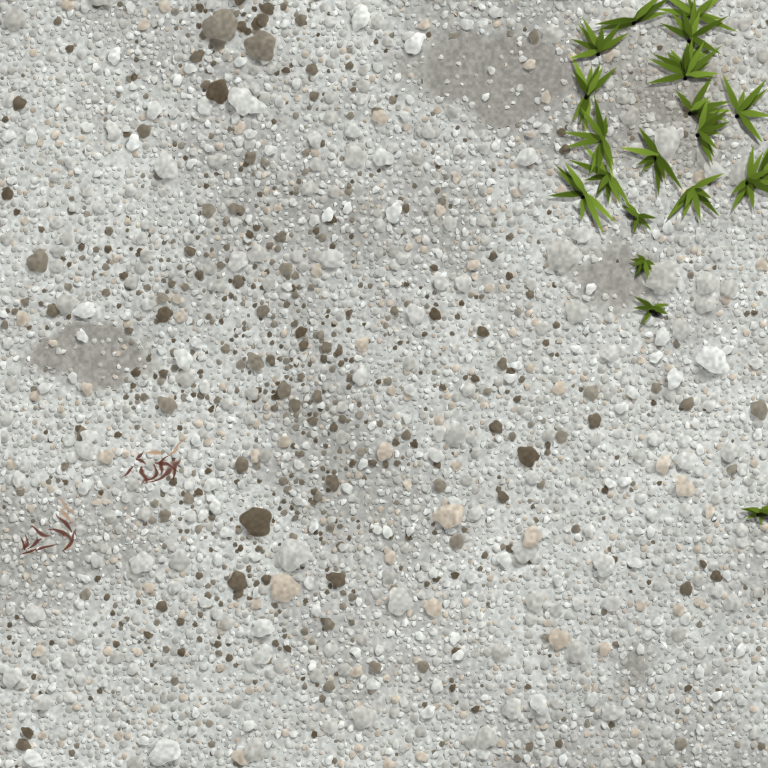
Give the GLSL for this texture, as a three.js fragment shader.

```glsl
// Pale sandy gravel with scattered damp pebbles, red-brown twigs and a tuft of grass.
varying vec2 vUv;

const float EDGE = 0.0014;
const vec2 LIGHT = vec2(0.45, 0.89);
const vec3 SAND_PALE = vec3(0.80, 0.81, 0.79);
const vec3 SAND_GREY = vec3(0.66, 0.66, 0.64);
const vec3 SILT = vec3(0.58, 0.57, 0.54);
const vec3 STONE_PALE = vec3(0.87, 0.88, 0.86);
const vec3 STONE_GREY = vec3(0.70, 0.70, 0.67);
const vec3 STONE_TAN = vec3(0.76, 0.70, 0.62);
const vec3 DAMP_LIGHT = vec3(0.58, 0.56, 0.51);
const vec3 DAMP_DARK = vec3(0.37, 0.33, 0.27);
const vec3 SOIL = vec3(0.42, 0.38, 0.31);
const vec3 TWIG_RED = vec3(0.36, 0.21, 0.17);
const vec3 STRAW = vec3(0.72, 0.59, 0.49);
const vec3 GRASS_DARK = vec3(0.29, 0.37, 0.11);
const vec3 GRASS_BRIGHT = vec3(0.54, 0.66, 0.24);
const vec2 GRASS_HEART = vec2(0.885, 0.87);
const vec2 GRASS_SPREAD = vec2(0.25, 0.25);
const vec2 TRAIL_TOP = vec2(0.83, 0.72);
const vec2 TRAIL_END = vec2(0.85, 0.60);
const vec2 TWIGS_A = vec2(0.205, 0.385);
const vec2 TWIGS_B = vec2(0.070, 0.310);

float hash(vec2 p) {
  vec3 q = fract(p.xyx * 0.1031);
  q += dot(q, q.yzx + 33.33);
  return fract((q.x + q.y) * q.z);
}
vec2 hash2(vec2 p) { return vec2(hash(p + 17.3), hash(p + 71.9)); }

float noise(vec2 p) {
  vec2 i = floor(p), f = fract(p);
  f = f * f * (3.0 - 2.0 * f);
  return mix(mix(hash(i), hash(i + vec2(1, 0)), f.x),
             mix(hash(i + vec2(0, 1)), hash(i + vec2(1, 1)), f.x), f.y);
}
float fbm(vec2 p) {
  return 0.53 * noise(p) + 0.29 * noise(p * 2.1 + 9.0) + 0.18 * noise(p * 4.3 + 23.0);
}
vec2 heading(float a) { return vec2(cos(a), sin(a)); }

float blot(vec2 p, vec2 centre, vec2 size) {
  vec2 d = (p - centre) / size;
  return exp(-dot(d, d));
}

// Smooth silt without stones, and the chance that a stone is damp
float siltMask(vec2 p) {
  vec2 w = p + 0.07 * (vec2(fbm(p * 14.0), fbm(p * 14.0 + 40.0)) - 0.5);
  float m = blot(w, vec2(0.12, 0.53), vec2(0.09, 0.035))
          + blot(w, vec2(0.64, 0.91), vec2(0.12, 0.06))
          + 0.7 * blot(w, vec2(0.81, 0.64), vec2(0.07, 0.05))
          + 0.5 * blot(w, vec2(0.82, 0.13), vec2(0.04, 0.06));
  return smoothstep(0.42, 0.85, m + 0.65 * fbm(p * 9.0 + 5.0) - 0.10);
}
float dampChance(vec2 p) {
  float m = blot(p, vec2(0.35, 0.48), vec2(0.24, 0.30)) + 0.7 * blot(p, vec2(0.34, 0.95), vec2(0.12, 0.10));
  return 0.05 + 0.62 * m * smoothstep(0.25, 0.72, fbm(p * 12.0));
}

// One layer of jittered, lumpy stones with soft shadows
vec3 pebbles(vec3 col, vec2 p, float cells, float share, float dampShare) {
  vec2 g = p * cells, cell = floor(g);
  for (int j = -1; j <= 1; j++) for (int i = -1; i <= 1; i++) {
    vec2 id = cell + vec2(float(i), float(j));
    vec2 key = id + cells * 3.0;
    if (hash(key) > share) continue;
    vec2 trait = hash2(key + 200.0), tint = hash2(key + 400.0);
    vec2 d = g - id - 0.2 - 0.6 * hash2(key);
    vec2 axis = heading(6.283 * trait.x);
    vec2 q = vec2(dot(d, axis), dot(d, vec2(-axis.y, axis.x)));
    q.y *= 1.0 + 0.5 * tint.x;
    float a = atan(q.y, q.x + 0.0001);
    float r = mix(0.27, 0.49, trait.y);
    float rim = r * (1.0 + 0.09 * sin(3.0 * a + 6.0 * tint.y) + 0.06 * sin(5.0 * a + 9.0 * trait.y));
    float shade = length(d + LIGHT * r * 0.38) - r * 0.85;
    col *= 1.0 - 0.30 * smoothstep(0.22 * r, -0.25 * r, shade);
    vec3 stone = mix(STONE_GREY, STONE_PALE, tint.x);
    stone = mix(stone, STONE_TAN, 0.7 * step(0.90, tint.y));
    float damp = step(hash(key + 600.0), dampChance(id / cells) * dampShare);
    stone = mix(stone, mix(DAMP_DARK, DAMP_LIGHT, tint.y), damp);
    stone *= 1.0 + 0.13 * dot(d, LIGHT) / r + 0.16 * (noise(p * 210.0) - 0.5);
    col = mix(col, stone, smoothstep(EDGE, -EDGE, (length(q) - rim) / cells));
  }
  return col;
}

// Coverage of a leaf-shaped stroke from a to b
float stroke(vec2 p, vec2 a, vec2 b, float width) {
  vec2 ab = b - a;
  float h = clamp(dot(p - a, ab) / dot(ab, ab), 0.0, 1.0);
  float w = width * (0.35 + 0.65 * smoothstep(0.0, 0.35, h)) * (1.0 - h * h);
  return smoothstep(EDGE, -EDGE, length(p - a - ab * h) - w);
}

vec3 twigs(vec3 col, vec2 p) {
  for (int i = 0; i < 22; i++) {
    float n = float(i);
    vec2 k = hash2(vec2(n, 5.0));
    vec2 root = mix(TWIGS_A, TWIGS_B, mod(n, 2.0)) + (k - 0.5) * vec2(0.075, 0.055);
    vec2 tip = root + heading(6.283 * hash(vec2(n, 8.0))) * mix(0.015, 0.04, k.x);
    vec2 bent = p + 0.012 * (vec2(noise(p * 55.0), noise(p * 55.0 + 30.0)) - 0.5);
    vec3 bark = mix(TWIG_RED, STRAW, step(0.78, k.y));
    col = mix(col, bark, 0.85 * stroke(bent, root, tip, 0.0027));
  }
  return col;
}

vec3 grass(vec3 col, vec2 p) {
  for (int t = 0; t < 21; t++) {
    float n = float(t), trail = step(16.5, n);
    vec2 root = GRASS_HEART + (hash2(vec2(n, 3.0)) - 0.5) * GRASS_SPREAD;
    root = mix(root, mix(TRAIL_TOP, TRAIL_END, (n - 17.0) / 2.0), trail);
    if (t == 20) root = vec2(0.99, 0.335);
    if (distance(p, root) > 0.075) continue;
    vec2 out2 = root - GRASS_HEART + vec2(0.0, 0.05);
    float lean = atan(out2.y, out2.x);
    for (int b = 0; b < 9; b++) {
      vec2 k = hash2(vec2(n * 11.0 + 2.0, float(b)));
      vec2 tip = root + heading(lean + (k.x - 0.5) * 4.0) * mix(0.025, 0.058, k.y) * (1.0 - 0.5 * trail);
      col *= 1.0 - 0.30 * stroke(p + LIGHT * 0.006, root, tip, 0.0055);
      vec3 green = mix(GRASS_DARK, GRASS_BRIGHT, hash(k * 90.0)) * (0.8 + 4.5 * distance(p, root));
      col = mix(col, green, stroke(p, root, tip, 0.0048 - 0.0012 * trail));
    }
  }
  return col;
}

void main() {
  vec2 p = vUv;
  float silt = siltMask(p), bare = 1.0 - 0.85 * silt;
  vec3 col = mix(SAND_GREY, SAND_PALE, smoothstep(0.2, 0.7, fbm(p * 7.0 + 3.0)));
  col = mix(col, SILT, 0.8 * silt);
  col *= 1.0 + 0.22 * (fbm(p * 170.0) - 0.5);
  col = pebbles(col, p, 125.0, 0.72 * bare, 0.5);
  col = pebbles(col, p, 82.0, 0.50 * bare, 0.7);
  col = pebbles(col, p, 50.0, 0.27 * bare, 1.0);
  col = pebbles(col, p, 31.0, 0.13 * bare, 1.1);
  col = pebbles(col, p, 20.0, 0.06 * bare, 0.8);
  col *= 0.95 + 0.12 * fbm(p * 5.0 + 60.0) + 0.16 * (noise(p * 240.0) - 0.5);
  col = mix(col, SOIL, 0.5 * blot(p, GRASS_HEART, vec2(0.11, 0.10)) * fbm(p * 30.0));
  col = twigs(col, p);
  gl_FragColor = vec4(grass(col, p), 1.0);
}
```
